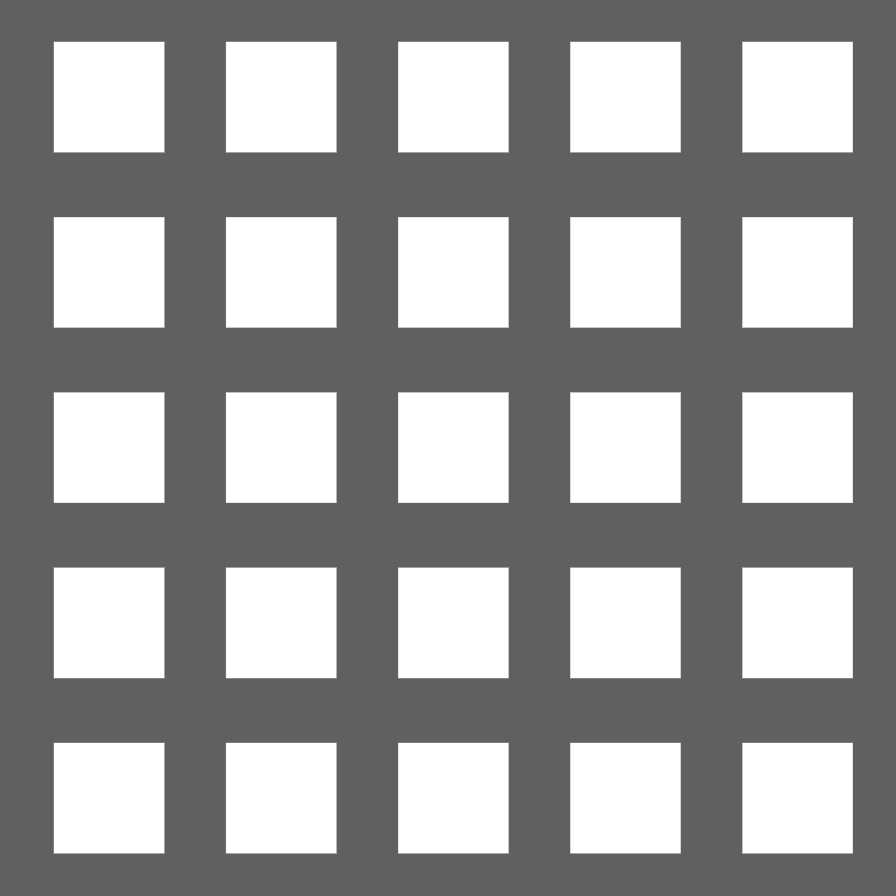
Write a WebGL 1 fragment shader that draws this pattern.

```glsl
precision highp float;

uniform vec2 u_resolution;

// Offset from the centre of the nearest grid cell
vec2 cellOffset(vec2 point, vec2 origin, vec2 pitch) {
  return (fract((point - origin) / pitch + 0.5) - 0.5) * pitch;
}

// Signed distance to an axis-aligned square
float squareDistance(vec2 point, float halfSide) {
  vec2 edge = abs(point) - halfSide;
  return length(max(edge, 0.0)) + min(max(edge.x, edge.y), 0.0);
}

// Coverage of a shape, softened over one pixel
float coverage(float dist, float pixel) {
  return clamp(0.5 - dist / pixel, 0.0, 1.0);
}

void main() {
  float canvasSize = min(u_resolution.x, u_resolution.y);
  vec2 point = gl_FragCoord.xy / canvasSize;

  // Five by five squares, slightly wider spaced vertically
  vec2 gridCentre = vec2(0.506, 0.5004);
  vec2 pitch = vec2(0.1921, 0.1956);
  float halfSide = 0.0617;

  vec3 barGrey = vec3(0.376);
  vec3 openingWhite = vec3(1.0);

  vec2 local = cellOffset(point, gridCentre, pitch);
  float opening = coverage(squareDistance(local, halfSide), 1.2 / canvasSize);
  gl_FragColor = vec4(mix(barGrey, openingWhite, opening), 1.0);
}
```
